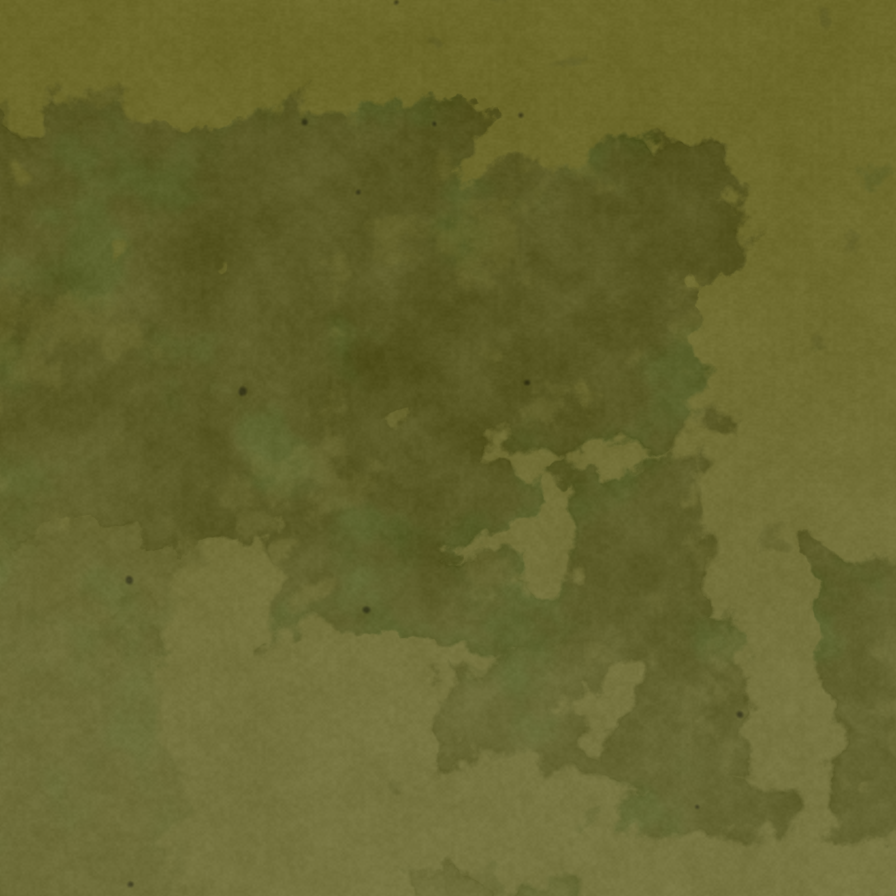
Write a WebGL 2 fragment shader that draws this texture.

```glsl
#version 300 es
precision highp float;

uniform vec2 u_resolution;
out vec4 fragColor;

float hash(vec2 p) {
    return fract(sin(dot(p, vec2(127.1, 311.7))) * 43758.5453);
}

float noise(vec2 p) {
    vec2 cell = floor(p), f = fract(p);
    f = f * f * (3.0 - 2.0 * f);
    float low = mix(hash(cell), hash(cell + vec2(1, 0)), f.x);
    float high = mix(hash(cell + vec2(0, 1)), hash(cell + vec2(1, 1)), f.x);
    return mix(low, high, f.y);
}

// Fractal noise centred on zero
float fbm(vec2 p) {
    float sum = 0.0, amplitude = 0.5;
    for (int i = 0; i < 5; i++) {
        sum += amplitude * (noise(p) - 0.5);
        p = mat2(1.6, 1.2, -1.2, 1.6) * p + 17.3;
        amplitude *= 0.5;
    }
    return sum;
}

float box(vec2 p, vec2 low, vec2 high) {
    vec2 q = abs(p - 0.5 * (low + high)) - 0.5 * (high - low);
    return length(max(q, 0.0)) + min(max(q.x, q.y), 0.0);
}

float capsule(vec2 p, vec2 a, vec2 b, float radius) {
    vec2 pa = p - a, ba = b - a;
    return length(pa - ba * clamp(dot(pa, ba) / dot(ba, ba), 0.0, 1.0)) - radius;
}

// Signed distance to sparse spots scattered over a jittered grid
float spots(vec2 p, float cells, float radius, float density, float seed) {
    vec2 g = p * cells;
    float nearest = 1.0;
    for (int y = -1; y <= 1; y++) {
        for (int x = -1; x <= 1; x++) {
            vec2 cell = floor(g) + vec2(x, y);
            vec2 center = cell + vec2(hash(cell + seed), hash(cell + seed + 5.7));
            float size = radius * mix(0.4, 1.0, hash(cell + seed + 9.1));
            float d = length(g - center) / cells - size;
            if (hash(cell + seed + 2.3) < density) nearest = min(nearest, d);
        }
    }
    return nearest;
}

// Broad areas of damp staining, with pale channels cut through
float stainLayout(vec2 p) {
    float d = box(p, vec2(-0.3, 0.39), vec2(0.54, 0.86));
    d = min(d, box(p, vec2(0.45, 0.51), vec2(0.82, 0.83)));
    d = min(d, box(p, vec2(0.29, 0.27), vec2(0.79, 0.48)));
    d = min(d, box(p, vec2(0.47, 0.14), vec2(0.83, 0.30)));
    d = min(d, box(p, vec2(0.68, 0.07), vec2(0.88, 0.12)));
    d = min(d, box(p, vec2(0.92, 0.04), vec2(1.3, 0.37)));
    d = min(d, box(p, vec2(0.45, -0.2), vec2(0.62, 0.015)));
    d = min(d, box(p, vec2(0.11, 0.26), vec2(0.18, 0.37)));
    float channel = capsule(p, vec2(0.51, 0.39), vec2(0.62, 0.42), 0.020);
    channel = min(channel, capsule(p, vec2(0.63, 0.38), vec2(0.64, 0.50), 0.026));
    channel = min(channel, capsule(p, vec2(0.64, 0.50), vec2(0.85, 0.495), 0.018));
    channel = min(channel, capsule(p, vec2(0.10, 0.375), vec2(0.25, 0.38), 0.015));
    channel = min(channel, capsule(p, vec2(0.67, 0.18), vec2(0.71, 0.26), 0.012));
    return max(d, -channel);
}

float coverage(float d, float softness) {
    return 1.0 - smoothstep(-softness, softness, d);
}

void main() {
    vec2 p = gl_FragCoord.xy / u_resolution;
    float pixel = 1.0 / u_resolution.y;
    vec2 warp = vec2(fbm(p * 9.0 + 3.1), fbm(p * 9.0 + 41.7));
    vec2 ragged = p + 0.06 * warp
        + 0.05 * vec2(fbm(p * 34.0), fbm(p * 34.0 + 23.0));
    float cloud = fbm(p * 4.5 + 8.0);
    float mottling = fbm(p * 17.0 + 30.0);
    float flecks = fbm(p * 48.0 + 77.0);
    float streak = fbm(mat2(0.8, -0.6, 0.6, 0.8) * p * vec2(9.0, 22.0));
    float soft = max(mix(0.002, 0.009, noise(p * 9.0 + 55.0)), pixel);

    // Stain outline, stray blots and pale chips
    float stain = stainLayout(ragged) + 0.10 * fbm(p * 8.0 + 12.0)
        + 0.075 * mottling + 0.02 * flecks;
    float blots = spots(ragged, 11.0, 0.016, 0.22, 4.0);
    float chips = spots(ragged + 0.03 * mottling, 11.0, 0.017, 0.14, 31.0);
    float worn = smoothstep(0.08, 0.24, fbm(p * 11.0 + 90.0) + 0.5 * flecks);
    float strength = mix(0.62, 1.0, smoothstep(0.30, 0.62, p.y + 0.55 * p.x));
    float body = coverage(stain, soft);
    float dark = body * strength * (1.0 - 0.35 * worn);
    dark *= 1.0 - 0.7 * coverage(chips, soft);
    float faded = box(ragged, vec2(-0.3, -0.3), vec2(0.20, 0.42)) + 0.12 * mottling;
    dark = max(dark, (0.50 + 0.9 * cloud + 0.8 * mottling) * coverage(faded, 0.012));
    dark = max(dark, 0.5 * coverage(blots, 0.005));

    // Plaster and stain colours shift gently with height
    vec3 pale = mix(vec3(0.462, 0.454, 0.248), vec3(0.428, 0.414, 0.165),
        smoothstep(0.1, 0.95, p.y));
    vec3 damp = mix(vec3(0.394, 0.394, 0.195), vec3(0.354, 0.349, 0.144),
        smoothstep(0.1, 0.75, p.y));
    damp += 0.07 * cloud + 0.08 * mottling + 0.05 * streak + 0.05 * flecks;
    float moss = smoothstep(0.0, 0.25, fbm(p * 10.0 + 61.0) + 0.5 * mottling);
    damp += moss * vec3(-0.016, 0.016, 0.006);
    pale += 0.035 * cloud + 0.03 * mottling + 0.025 * flecks;
    vec3 color = mix(pale, damp, clamp(dark, 0.0, 1.0));

    // Darker tide line, pin holes and fine grain
    float tide = exp(-abs(stain + 0.006) * 150.0) * noise(p * 14.0 + 19.0);
    color -= 0.035 * tide * body;
    float pits = spots(p + 0.012 * warp, 11.0, 0.0045, 0.13, 72.0);
    color *= 1.0 - 0.38 * coverage(pits, 0.0025);
    color += 0.024 * (noise(p * 190.0) - 0.5) + 0.020 * (noise(p * 420.0) - 0.5);
    fragColor = vec4(color, 1.0);
}
```
